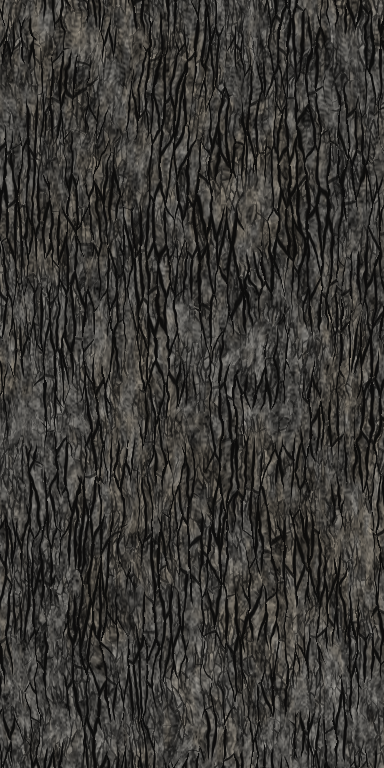
This texture is drawn by a Shadertoy shader. Its source:

```glsl
// Weathered tree bark: slender upright plates with thin ragged fissures and gritty flakes.

const vec2  PLATE_FREQ   = vec2(45.0, 8.0);     // cells per canvas width
const vec2  SLIVER_FREQ  = vec2(88.0, 24.0);
const vec2  FLAKE_FREQ   = vec2(120.0, 52.0);
const vec2  GRIT_FREQ    = vec2(235.0, 150.0);
const float PLATE_GAP    = 0.0052;              // half widths of the fissures
const float SLIVER_GAP   = 0.0026;
const float EDGE_BLEND   = 0.002;
const float BASE_TONE    = 0.312;
const float FISSURE_TONE = 0.045;
const vec3  WARM_TINT    = vec3(1.05, 0.99, 0.89);
const vec3  COOL_TINT    = vec3(1.00, 0.985, 0.95);

float hash(vec2 p) {
    return fract(sin(dot(p, vec2(127.1, 311.7))) * 43758.5453);
}

float noise(vec2 p) {
    vec2 cell = floor(p);
    vec2 f = fract(p);
    f = f * f * (3.0 - 2.0 * f);
    float low  = mix(hash(cell), hash(cell + vec2(1.0, 0.0)), f.x);
    float high = mix(hash(cell + vec2(0.0, 1.0)), hash(cell + vec2(1.0, 1.0)), f.x);
    return mix(low, high, f.y);
}

// Stretched Voronoi cells: x = distance to the edge in canvas units,
// y = random tone of the cell, z = how upright the edge is
vec3 plates(vec2 p, vec2 freq) {
    p *= freq;
    vec2 home = floor(p);
    vec2 nearest = vec2(8.0);
    vec2 second = vec2(9.0);
    float tone = 0.0;
    for (int j = -2; j <= 2; j++) {
        for (int i = -2; i <= 2; i++) {
            vec2 cell = home + vec2(i, j);
            vec2 toSeed = cell + vec2(hash(cell), hash(cell + 53.7)) - p;
            float d = dot(toSeed, toSeed);
            if (d < dot(nearest, nearest)) {
                second = nearest;
                nearest = toSeed;
                tone = hash(cell + 91.3);
            } else if (d < dot(second, second)) {
                second = toSeed;
            }
        }
    }
    vec2 normal = normalize(second - nearest);
    float edge = dot(0.5 * (nearest + second), normal);
    vec2 slope = normal * freq;
    return vec3(edge / length(slope), tone, abs(slope.x) / length(slope));
}

float fissure(float dist, float width) {
    return 1.0 - smoothstep(width * 0.3, width + 0.0005, dist);
}

// Gently bends the upright grain and roughens its edges
vec2 bendGrain(vec2 p) {
    float sway = 0.036 * (noise(p * vec2(4.0, 2.6)) - 0.5)
               + 0.016 * (noise(p * vec2(13.0, 9.0) + 31.0) - 0.5)
               + 0.007 * (noise(p * vec2(40.0, 26.0) + 57.0) - 0.5)
               + 0.004 * (noise(p * vec2(80.0, 60.0) + 83.0) - 0.5);
    return p + vec2(sway, 0.02 * noise(p * vec2(30.0, 8.0) + 13.0));
}

void mainImage(out vec4 fragColor, in vec2 fragCoord) {
    vec2 uv = fragCoord / iResolution.x;
    vec2 grain = bendGrain(uv);
    vec3 plate = plates(grain, PLATE_FREQ);
    vec3 sliver = plates(grain + 3.7, SLIVER_FREQ);

    // Surface tone: patches, plates, slivers, flakes and grit
    float patches = noise(uv * vec2(6.0, 4.0) + 7.0);
    float flakes = noise(grain * FLAKE_FREQ + 11.0);
    float grit = noise(grain * GRIT_FREQ + 23.0);
    float tone = BASE_TONE
               + 0.06 * (patches - 0.5)
               + 0.09 * (plate.y - 0.5) * smoothstep(0.0, EDGE_BLEND, plate.x)
               + 0.16 * (sliver.y - 0.5) * smoothstep(0.0, EDGE_BLEND, sliver.x)
               + 0.19 * (flakes - 0.5)
               + 0.22 * (grit - 0.5);

    // Fissures swell and close along their length; level ones stay faint
    float plateGate  = smoothstep(0.20, 0.80, noise(grain * vec2(26.0, 10.0) + 41.0));
    float sliverGate = smoothstep(0.25, 0.75, noise(grain * vec2(45.0, 20.0) + 63.0));
    float deep = fissure(plate.x, PLATE_GAP * (0.15 + plateGate))
               * smoothstep(0.0, 0.25, plateGate) * mix(0.5, 1.0, plate.z);
    float fine = 0.65 * fissure(sliver.x, SLIVER_GAP * (0.3 + sliverGate))
               * sliverGate * mix(0.6, 1.0, sliver.z);
    float dark = 1.0 - (1.0 - deep) * (1.0 - fine);
    tone = mix(max(tone, FISSURE_TONE), FISSURE_TONE, dark);

    // Grey bark with tan flecks
    float warmth = 0.5 * noise(uv * vec2(8.0, 5.0) + 3.0)
                 + 0.5 * noise(grain * vec2(60.0, 22.0) + 29.0);
    vec3 tint = mix(COOL_TINT, WARM_TINT, smoothstep(0.35, 0.85, warmth));
    fragColor = vec4(clamp(tone * tint, 0.0, 1.0), 1.0);
}
```
